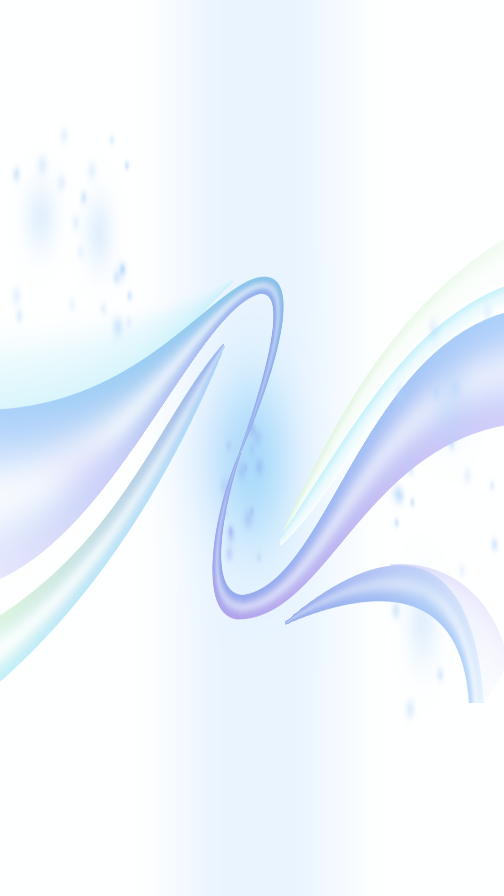
A WebGL 2 fragment shader for this background:

```glsl
#version 300 es
precision highp float;
// Pale backdrop with a folded glassy ribbon, soft veils and drifting droplets.
// Each ribbon is a ruled strip between two cubic curves; colours blend along
// and across it. Layout grid: 432 x 768 units, origin at the lower left.
uniform vec2 u_resolution;
out vec4 fragColor;

const vec2 GRID = vec2(432.0, 768.0);
const vec3 WHITE = vec3(0.995, 1.0, 1.0);
const vec3 MIST = vec3(0.915, 0.957, 1.0);
const vec3 SKY = vec3(0.67, 0.82, 0.98);
const vec3 AQUA = vec3(0.76, 0.94, 0.98);
const vec3 TEAL = vec3(0.52, 0.78, 0.91);
const vec3 PERI = vec3(0.57, 0.66, 0.93);
const vec3 LILAC = vec3(0.82, 0.81, 0.98);
const vec3 VIOLET = vec3(0.70, 0.63, 0.92);
const vec3 GREEN = vec3(0.87, 0.96, 0.86);

float hash(float n) {
  return fract(sin(n * 12.9898) * 43758.5453);
}

float glow(vec2 p, vec2 center, vec2 radius) {
  vec2 q = (p - center) / radius;
  return exp(-dot(q, q));
}

vec2 cubic(vec2 a, vec2 b, vec2 c, vec2 d, float t) {
  float s = 1.0 - t;
  return s * s * s * a + 3.0 * s * t * (s * b + t * c) + t * t * t * d;
}

float cross2(vec2 a, vec2 b) {
  return a.x * b.y - a.y * b.x;
}

// Strip between curves a and b: returns coverage, place along, place across.
vec3 ribbon(vec2 p, float soft, vec2 a0, vec2 a1, vec2 a2, vec2 a3,
            vec2 b0, vec2 b1, vec2 b2, vec2 b3) {
  const int STEPS = 36;
  vec3 best = vec3(-1e4, 0.0, 0.0);
  vec2 lastA = a0, lastB = b0;
  float lastSide = cross2(b0 - a0, p - a0);
  for (int i = 1; i <= STEPS; i++) {
    float t = float(i) / float(STEPS);
    vec2 a = cubic(a0, a1, a2, a3, t), b = cubic(b0, b1, b2, b3, t);
    float side = cross2(b - a, p - a);
    if (side * lastSide < 0.0) {
      float k = lastSide / (lastSide - side);
      vec2 start = mix(lastA, a, k), rule = mix(lastB, b, k) - start;
      float v = dot(p - start, rule) / max(dot(rule, rule), 1e-4);
      float inside = (0.5 - abs(v - 0.5)) * length(rule);
      if (inside > best.x) best = vec3(inside, t + (k - 1.0) / float(STEPS), v);
    }
    lastA = a; lastB = b; lastSide = side;
  }
  return vec3(smoothstep(-soft, soft, best.x), best.y, clamp(best.z, 0.0, 1.0));
}

// Four corner colours, a white sheen and an opacity, both varying along.
vec3 paint(vec3 base, vec3 r, vec3 a0, vec3 b0, vec3 a1, vec3 b1,
           vec2 sheen, vec2 alpha) {
  vec3 body = mix(mix(a0, b0, r.z), mix(a1, b1, r.z), r.y);
  float shine = exp(-pow((r.z - 0.52) / 0.25, 2.0)) * mix(sheen.x, sheen.y, r.y);
  return mix(base, mix(body, WHITE, shine), r.x * mix(alpha.x, alpha.y, r.y));
}

// Scattered upright droplets inside a box.
float drops(vec2 p, vec2 center, vec2 spread, int count, float seed) {
  float sum = 0.0;
  for (int i = 0; i < count; i++) {
    float n = seed + float(i) * 3.7;
    vec2 spot = center + spread * (2.0 * vec2(hash(n), hash(n + 1.3)) - 1.0);
    float size = mix(1.6, 4.2, hash(n + 2.1));
    sum += glow(p, spot, size * vec2(1.0, 2.0)) * mix(0.25, 0.8, hash(n + 0.6));
  }
  return min(sum, 1.0);
}

void main() {
  vec2 p = gl_FragCoord.xy / u_resolution * GRID;
  float soft = 0.8 * GRID.x / u_resolution.x;

  // Backdrop: upright mist band and central glow
  float band = smoothstep(112.0, 200.0, p.x) * (1.0 - smoothstep(240.0, 335.0, p.x));
  vec3 col = mix(WHITE, MIST, band);
  col = mix(col, vec3(0.60, 0.85, 0.98), 0.75 * glow(p, vec2(217, 372), vec2(30, 72)));
  col = mix(col, SKY, 0.35 * glow(p, vec2(208, 375), vec2(42, 55)));

  // Veils behind the ribbon
  vec3 r = ribbon(p, soft, vec2(-4, 505), vec2(80, 505), vec2(150, 510), vec2(200, 530),
                  vec2(-4, 417), vec2(120, 423), vec2(160, 490), vec2(200, 526));
  r.x *= smoothstep(0.0, 0.6, r.z);
  col = paint(col, r, WHITE, AQUA, MIST, AQUA, vec2(0.1), vec2(0.6, 0.8));
  r = ribbon(p, soft, vec2(243, 315), vec2(285, 400), vec2(330, 500), vec2(436, 566),
             vec2(245, 310), vec2(300, 390), vec2(340, 490), vec2(436, 525));
  col = paint(col, r, GREEN, WHITE, GREEN, WHITE, vec2(0.5), vec2(1.0, 0.4));
  r = ribbon(p, soft, vec2(240, 308), vec2(300, 395), vec2(345, 490), vec2(436, 524),
             vec2(240, 300), vec2(300, 355), vec2(340, 470), vec2(436, 506));
  col = paint(col, r, AQUA, WHITE, AQUA, WHITE, vec2(0.3), vec2(0.9));

  // Slim left ribbon
  r = ribbon(p, soft, vec2(196, 478), vec2(140, 420), vec2(110, 310), vec2(-4, 238),
             vec2(196, 478), vec2(160, 390), vec2(100, 270), vec2(-4, 180));
  col = paint(col, r, PERI, SKY, GREEN, AQUA, vec2(0.3, 0.9), vec2(1.0));

  // Main ribbon: left wing, upper fold, lower fold, right wing
  r = ribbon(p, soft, vec2(-4, 417), vec2(120, 423), vec2(178, 518), vec2(220, 530),
             vec2(-4, 270), vec2(100, 313), vec2(168, 500), vec2(222, 516));
  col = paint(col, r, SKY, mix(LILAC, WHITE, 0.5), TEAL, PERI, vec2(0.85, 0.5), vec2(1.0));
  col = mix(col, LILAC, 0.5 * r.x * glow(p, vec2(88, 362), vec2(40, 30)));
  r = ribbon(p, soft, vec2(220, 530), vec2(262, 540), vec2(240, 458), vec2(207, 381),
             vec2(222, 516), vec2(246, 520), vec2(232, 458), vec2(205, 380));
  col = paint(col, r, TEAL, PERI, PERI, PERI, vec2(0.5, 0.2), vec2(1.0));
  r = ribbon(p, soft, vec2(205, 380), vec2(182, 328), vec2(168, 240), vec2(204, 237),
             vec2(207, 381), vec2(190, 328), vec2(178, 260), vec2(208, 258));
  col = paint(col, r, PERI, PERI, VIOLET, PERI, vec2(0.2, 0.5), vec2(1.0));
  r = ribbon(p, soft, vec2(208, 258), vec2(280, 268), vec2(310, 468), vec2(436, 501),
             vec2(204, 237), vec2(280, 238), vec2(310, 383), vec2(436, 404));
  col = paint(col, r, PERI, VIOLET, SKY, LILAC, vec2(0.5, 0.6), vec2(1.0));

  // Lower right curl and its veil
  r = ribbon(p, soft, vec2(330, 284), vec2(385, 290), vec2(425, 255), vec2(436, 200),
             vec2(330, 284), vec2(380, 275), vec2(405, 240), vec2(415, 165));
  col = paint(col, r, LILAC, LILAC, LILAC, MIST, vec2(0.2), vec2(0.8, 0.2));
  r = ribbon(p, soft, vec2(238, 230), vec2(320, 302), vec2(404, 320), vec2(415, 165),
             vec2(238, 230), vec2(310, 262), vec2(395, 275), vec2(402, 165));
  col = paint(col, r, PERI, PERI, MIST, SKY, vec2(0.3, 0.6), vec2(1.0, 0.9));

  // Blurred haze and droplets
  float haze = glow(p, vec2(35, 582), vec2(13, 28)) + glow(p, vec2(85, 568), vec2(12, 30))
             + glow(p, vec2(385, 430), vec2(16, 35)) + glow(p, vec2(362, 235), vec2(13, 35));
  col = mix(col, SKY, 0.32 * haze);
  float mist = drops(p, vec2(60, 570), vec2(52, 95), 20, 4.0)
             + drops(p, vec2(380, 330), vec2(44, 185), 20, 91.0);
  col = mix(col, SKY, 0.7 * min(mist, 1.0));
  col = mix(col, PERI, 0.6 * drops(p, vec2(207, 338), vec2(16, 65), 16, 37.0));
  fragColor = vec4(col, 1.0);
}
```
